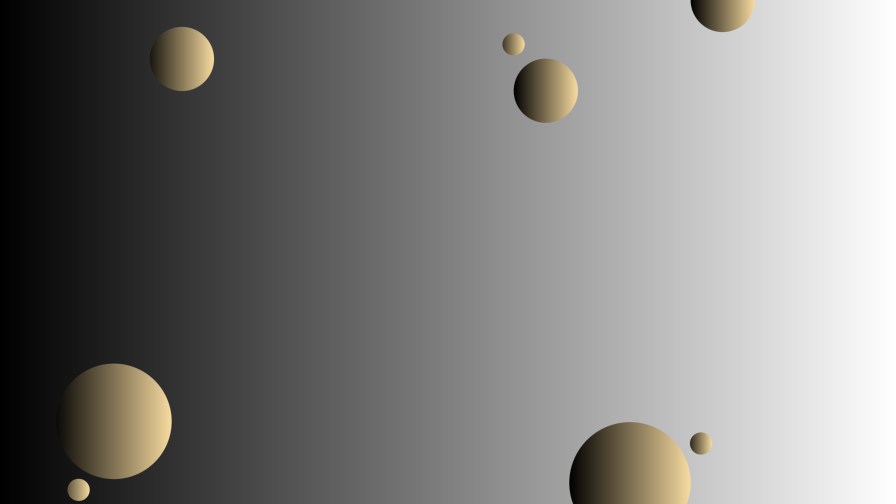
Give the GLSL for this background, as a Shadertoy shader.

```glsl
// Golden spheres floating over a horizontal black-to-white ramp.
// Each sphere is a distance-function disc, shaded left to right
// from dark to gold; centres and radii are in canvas heights.

const vec3 GOLD = vec3(0.97, 0.86, 0.63);

// x, y, radius, brightness at the left rim
const vec4 SPHERES[8] = vec4[8](
    vec4(0.361, 0.883, 0.0637, 0.10),
    vec4(1.019, 0.912, 0.0220, 0.25),
    vec4(1.083, 0.820, 0.0637, 0.00),
    vec4(1.434, 1.000, 0.0637, 0.00),
    vec4(0.226, 0.164, 0.1146, 0.04),
    vec4(0.156, 0.028, 0.0220, 0.38),
    vec4(1.250, 0.042, 0.1204, 0.00),
    vec4(1.391, 0.120, 0.0220, 0.18));

// Paints one shaded sphere over the colour beneath it
vec3 paintSphere(vec3 under, vec2 p, vec4 sphere) {
    vec2 offset = p - sphere.xy;
    float radius = sphere.z;
    float edge = 0.75 / iResolution.y;
    float coverage = 1.0 - smoothstep(-edge, edge, length(offset) - radius);
    float across = clamp(0.5 + 0.5 * offset.x / radius, 0.0, 1.0);
    return mix(under, GOLD * mix(sphere.w, 1.0, across), coverage);
}

void mainImage(out vec4 fragColor, in vec2 fragCoord) {
    vec2 p = fragCoord / iResolution.y;

    // Background ramp
    vec3 color = vec3(fragCoord.x / iResolution.x);

    // Scattered spheres
    for (int i = 0; i < 8; i++) {
        color = paintSphere(color, p, SPHERES[i]);
    }
    fragColor = vec4(color, 1.0);
}
```
